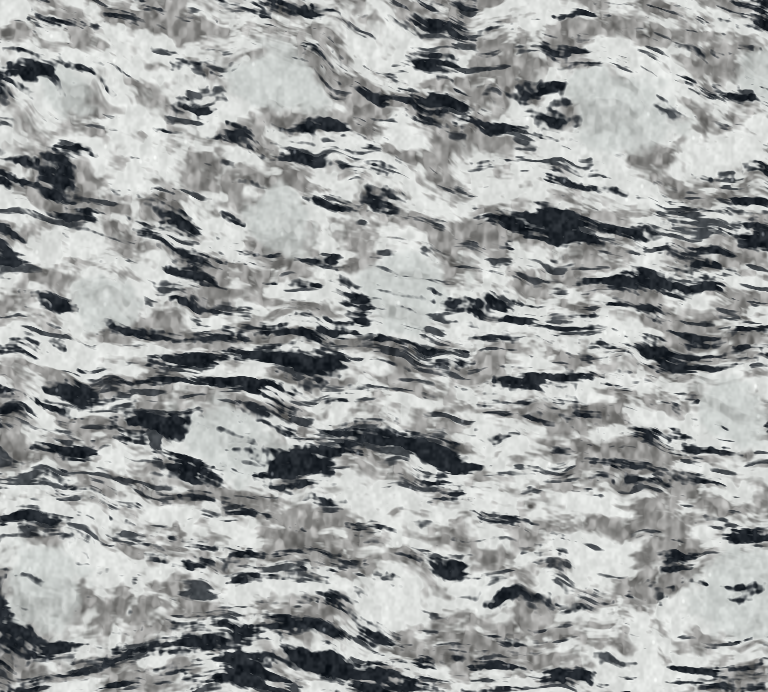
A WebGL 2 fragment shader for this texture:

```glsl
#version 300 es
precision highp float;
// Foliated gneiss: wispy dark mica streaks flow through white feldspar and
// grey granular quartz, and bend around large pale oval crystals.
// Stretched, sheared fractal noise makes the streaks; soft cells make grains.

uniform vec2 u_resolution;
out vec4 fragColor;

const vec3 FELDSPAR = vec3(0.875, 0.885, 0.875);
const vec3 QUARTZ = vec3(0.555, 0.553, 0.545);
const vec3 CRYSTAL = vec3(0.780, 0.800, 0.790);
const vec3 MICA = vec3(0.120, 0.140, 0.163);

// Integer hash: two random values in 0..1 for a lattice cell.
vec2 hash2(vec2 cell) {
    uvec2 v = uvec2(ivec2(cell)) * 1664525u + 1013904223u;
    v.x += v.y * 1664525u;
    v.y += v.x * 1664525u;
    v ^= v >> 16u;
    v.x += v.y * 1664525u;
    v.y += v.x * 1664525u;
    v ^= v >> 16u;
    return vec2(v & 0xffffu) / 65535.0;
}

float valueNoise(vec2 p) {
    vec2 i = floor(p);
    vec2 f = fract(p);
    f = f * f * (3.0 - 2.0 * f);
    float low = mix(hash2(i).x, hash2(i + vec2(1, 0)).x, f.x);
    float high = mix(hash2(i + vec2(0, 1)).x, hash2(i + vec2(1, 1)).x, f.x);
    return mix(low, high, f.y);
}

// Each octave is sheared a little so fine detail tilts more than the bands.
float fbm(vec2 p, int octaves, float gain, float shear) {
    float sum = 0.0, weight = 1.0, total = 0.0;
    for (int i = 0; i < octaves; i++) {
        sum += weight * valueNoise(p);
        total += weight;
        weight *= gain;
        p = vec2(2.0 * p.x, 2.0 * p.y + shear * p.x) + vec2(17.3, 41.7);
    }
    return sum / total;
}

// Soft-edged cells: x is the blended random tone, y marks rare glints.
vec2 grains(vec2 p) {
    vec2 base = floor(p);
    float tone = 0.0, total = 0.0, glint = 0.0;
    for (int y = -1; y <= 1; y++) {
        for (int x = -1; x <= 1; x++) {
            vec2 cell = base + vec2(x, y);
            vec2 rnd = hash2(cell + 300.0);
            vec2 d = cell + 0.15 + 0.7 * hash2(cell) - p;
            float w = exp(-7.0 * dot(d, d));
            tone += w * rnd.x;
            total += w;
            glint += step(0.985, rnd.y) * smoothstep(0.35, 0.05, length(d));
        }
    }
    return vec2(tone / total, glint);
}

// Scattered ovals: xy is the bend they give the flow, z their coverage.
vec3 ovalCrystals(vec2 p, float spacing, float roughness) {
    vec2 base = floor(p / spacing);
    vec3 result = vec3(0.0);
    for (int y = -1; y <= 1; y++) {
        for (int x = -1; x <= 1; x++) {
            vec2 cell = base + vec2(x, y);
            vec2 rnd = hash2(cell + 71.0);
            vec2 d = p - (cell + 0.2 + 0.6 * hash2(cell + 23.0)) * spacing;
            float present = step(rnd.x, 0.5);
            float radius = mix(0.045, 0.080, rnd.y);
            vec2 e = vec2(d.x + 0.25 * d.y, 1.15 * d.y) / radius;
            result.xy -= present * 0.40 * d * exp(-0.6 * dot(e, e));
            float body = smoothstep(1.2, 0.75, length(e) + roughness);
            result.z = max(result.z, present * body);
        }
    }
    return result;
}

void main() {
    vec2 p = gl_FragCoord.xy / u_resolution.y;

    // Flow coordinates: tilted, wavy and wrapped around the ovals.
    float rough = 2.0 * (fbm(p * 17.0, 4, 0.6, 0.0) - 0.5);
    vec3 oval = ovalCrystals(p, 0.25, rough);
    vec2 flow = p + oval.xy;
    flow.y += p.x * mix(0.0, 0.20, p.y);
    flow.y += 0.07 * (valueNoise(p * 3.1 + 5.0) - 0.5);
    flow.y += 0.030 * (valueNoise(p * vec2(9.0, 12.0) + 60.0) - 0.5);
    flow += 0.014 * (vec2(valueNoise(p * 33.0), valueNoise(p * 31.0 + 90.0)) - 0.5);

    // Pale ground: feldspar, quartz patches and the ovals.
    vec2 grain = grains(p * vec2(100.0, 72.0));
    float fleck = valueNoise(p * vec2(150.0, 85.0) + 400.0) - 0.5;
    float speckle = valueNoise(p * vec2(220.0, 190.0)) - 0.5;
    float patches = fbm(flow * vec2(17.0, 32.0) + 130.0, 4, 0.65, 0.2);
    float quartz = smoothstep(0.42, 0.61, patches + 0.14 * (grain.x - 0.5));
    vec3 color = mix(FELDSPAR, QUARTZ, quartz);
    color = mix(color, CRYSTAL, 0.75 * oval.z);
    float grit = mix(0.08, 0.30, quartz * (1.0 - 0.6 * oval.z));
    color += grit * (grain.x - 0.5 + 0.6 * fleck) + 0.06 * speckle;

    // Mica: clustered streaks with ragged edges plus thin wisps.
    float cluster = 0.15 * (valueNoise(p * vec2(5.0, 9.0) + 200.0) - 0.5);
    float bias = cluster - 0.12 * oval.z + 0.07 * (fleck + speckle);
    float broad = fbm(flow * vec2(11.0, 42.0) + 40.0, 4, 0.58, 0.45) + bias;
    float thin = fbm(flow * vec2(21.0, 88.0) + 250.0, 3, 0.5, 0.4) + bias;
    float mica = max(smoothstep(0.575, 0.685, broad), 0.8 * smoothstep(0.65, 0.78, thin));
    vec3 dark = MICA + 0.10 * (grain.x - 0.5 + speckle);
    color = mix(color, dark, mica);

    // Tiny reflective glints.
    color += 0.25 * grain.y * (0.3 + 0.7 * mica);
    fragColor = vec4(clamp(color, 0.0, 1.0), 1.0);
}
```
